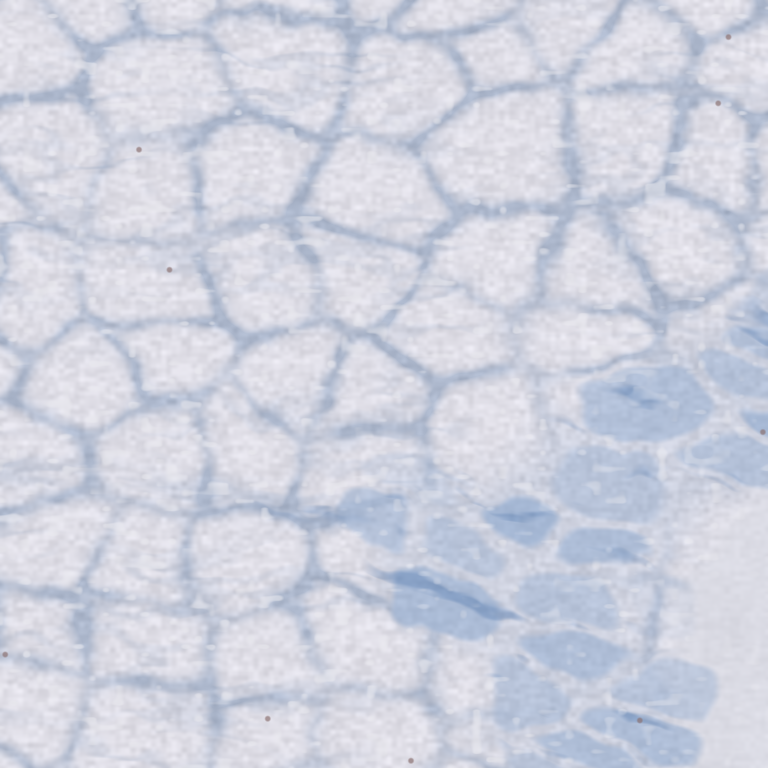
This texture is drawn by a three.js fragment shader. Its source:

```glsl
// Pale plant-like tissue: rounded cells with thin blue-grey walls, and a band of
// stained, elongated blue cells at lower right beside a plain pale margin.
// Cells are smoothed Voronoi borders; noise gives streaks, flecks and uneven walls.
#define CELL_GRID vec2(7.0, 8.4)
#define STAIN_GRID vec2(6.8, 13.0)
#define STAIN_TILT 0.27
#define WALL_WIDTH 0.074
#define GRAIN 0.062
#define LUMEN vec3(0.880, 0.874, 0.907)
#define WALL vec3(0.675, 0.718, 0.800)
#define HAZE vec3(0.800, 0.817, 0.873)
#define STAIN vec3(0.640, 0.715, 0.830)
#define DARK_STAIN vec3(0.440, 0.560, 0.730)
#define MARGIN vec3(0.855, 0.857, 0.893)

varying vec2 vUv;

float hash(vec2 p) {
  vec3 q = fract(vec3(p.xyx) * 0.1031);
  q += dot(q, q.yzx + 33.33);
  return fract((q.x + q.y) * q.z);
}

vec2 hash2(vec2 p) {
  return vec2(hash(p + 17.3), hash(p + 71.9));
}

float noise(vec2 p) {
  vec2 i = floor(p), f = fract(p);
  f = f * f * (3.0 - 2.0 * f);
  return mix(mix(hash(i), hash(i + vec2(1, 0)), f.x),
             mix(hash(i + vec2(0, 1)), hash(i + vec2(1, 1)), f.x), f.y);
}

float fbm(vec2 p) {
  return 0.55 * noise(p) + 0.3 * noise(p * 2.1 + 9.2) + 0.15 * noise(p * 4.3 + 3.7);
}

vec2 site(vec2 cell) {
  return cell + 0.5 + 0.86 * (hash2(cell + 40.0) - 0.5);
}

// x: rounded distance to the cell border, yz: position of the cell's site
vec3 roundedCells(vec2 p, float sharpness) {
  vec2 base = floor(p), home = base;
  float nearest = 9.0;
  for (int y = -1; y <= 1; y++)
    for (int x = -1; x <= 1; x++) {
      vec2 cell = base + vec2(x, y);
      float d = distance(p, site(cell));
      if (d < nearest) { nearest = d; home = cell; }
    }
  vec2 a = site(home);
  float sum = 0.0;
  for (int y = -2; y <= 2; y++)
    for (int x = -2; x <= 2; x++) {
      if (x == 0 && y == 0) continue;
      vec2 b = site(home + vec2(x, y));
      sum += exp(-sharpness * dot(0.5 * (a + b) - p, normalize(b - a)));
    }
  return vec3(max(-log(sum) / sharpness, 0.0), a);
}

float segment(vec2 p, vec2 a, vec2 b) {
  vec2 ab = b - a;
  return distance(p, a + ab * clamp(dot(p - a, ab) / dot(ab, ab), 0.0, 1.0));
}

// Distance to the bent axis of the stained band
float bandDistance(vec2 p) {
  float d = segment(p, vec2(0.76, 0.06), vec2(0.70, 0.30));
  d = min(d, segment(p, vec2(0.70, 0.30), vec2(1.0, 0.50)));
  return min(d, segment(p, vec2(0.60, 0.28), vec2(0.70, 0.28)));
}

// Sparse round dots, one candidate per grid square
float specks(vec2 p, float grid, float share, float radius) {
  vec2 q = p * grid, i = floor(q);
  float d = distance(fract(q), 0.3 + 0.4 * hash2(i + grid));
  return step(1.0 - share, hash(i + 5.0)) * (1.0 - smoothstep(0.4 * radius, radius, d));
}

void main() {
  vec2 p = vUv;
  vec2 warp = vec2(fbm(p * 8.0), fbm(p * 8.0 + 31.0)) - 0.5;
  vec2 ripple = vec2(noise(p * 42.0), noise(p * 42.0 + 13.0)) - 0.5;
  vec2 q = p + 0.045 * warp + 0.007 * ripple;

  // Pale cells with walls of uneven strength and width, in a faint halo
  float border = roundedCells(q * CELL_GRID, 24.0).x;
  float width = WALL_WIDTH * (0.65 + 0.7 * fbm(p * 16.0 + 4.0));
  float wall = exp(-pow(border / width, 2.0));
  wall *= 0.30 + 0.60 * smoothstep(0.25, 0.7, fbm(p * 10.0 + 60.0));
  wall *= 0.70 + 0.60 * noise(p * vec2(55.0, 80.0) + 2.0);
  wall += 0.20 * exp(-border / 0.11);

  // Faint, mostly level membranes that cross the cells
  float strand = 1.0 - abs(2.0 * fbm(q * vec2(7.0, 22.0) + 80.0) - 1.0);
  wall += 0.30 * smoothstep(0.78, 1.0, strand) * smoothstep(0.3, 0.8, noise(p * 9.0));

  // Compressed fibres leading from the left edge into the band
  float fibreBand = 1.0 - smoothstep(0.0, 0.04, segment(q, vec2(0.0, 0.385), vec2(0.50, 0.340)));
  wall += 0.50 * fibreBand * smoothstep(0.35, 0.7, fbm(q * vec2(8.0, 45.0)));
  vec3 color = mix(LUMEN, WALL, clamp(wall, 0.0, 1.0));

  // Plain margin in the lower right corner
  float margin = smoothstep(-0.02, 0.05, q.x - 0.87 - 0.9 * max(q.y - 0.24, 0.0));
  color = mix(color, MARGIN + 0.03 * (fbm(p * 12.0) - 0.5), margin);

  // Stained cells, kept whole by testing the band at each site
  float band = bandDistance(q);
  color = mix(color, HAZE, 0.85 * (1.0 - smoothstep(0.07, 0.14, band)));
  float c = cos(STAIN_TILT), s = sin(STAIN_TILT);
  mat2 tilt = mat2(c, -s, s, c);
  vec3 stained = roundedCells((q * tilt) * STAIN_GRID + 20.0, 15.0);
  vec2 center = tilt * ((stained.yz - 20.0) / STAIN_GRID);
  float dose = 1.0 - smoothstep(0.09, 0.13, bandDistance(center));
  dose *= 0.45 + 0.55 * hash(floor(stained.yz * 31.0));
  float body = dose * smoothstep(0.03, 0.14, stained.x);
  color = mix(color, STAIN, body);
  float streak = smoothstep(0.64, 0.80, fbm((q * tilt) * vec2(9.0, 34.0) + 12.0));
  float streakZone = 1.0 - smoothstep(0.08, 0.13, band);
  streakZone = max(streakZone, fibreBand * smoothstep(0.28, 0.42, p.x));
  color = mix(color, DARK_STAIN, 0.6 * streak * streakZone);

  // Fine level grain, bright flecks and rare brown dots
  float grain = noise(p * vec2(75.0, 170.0)) + noise(p * vec2(150.0, 130.0) + 7.0) - 1.0;
  float calm = 1.0 - 0.6 * max(margin, body);
  color += GRAIN * grain * calm;
  float fleck = smoothstep(0.72, 0.95, noise(p * vec2(58.0, 95.0) + 50.0));
  color = mix(color, vec3(0.92, 0.92, 0.94), 0.55 * fleck * calm);
  color = mix(color, vec3(0.55, 0.45, 0.45), 0.7 * specks(p, 70.0, 0.003, 0.35));

  gl_FragColor = vec4(clamp(color, 0.0, 1.0), 1.0);
}
```
